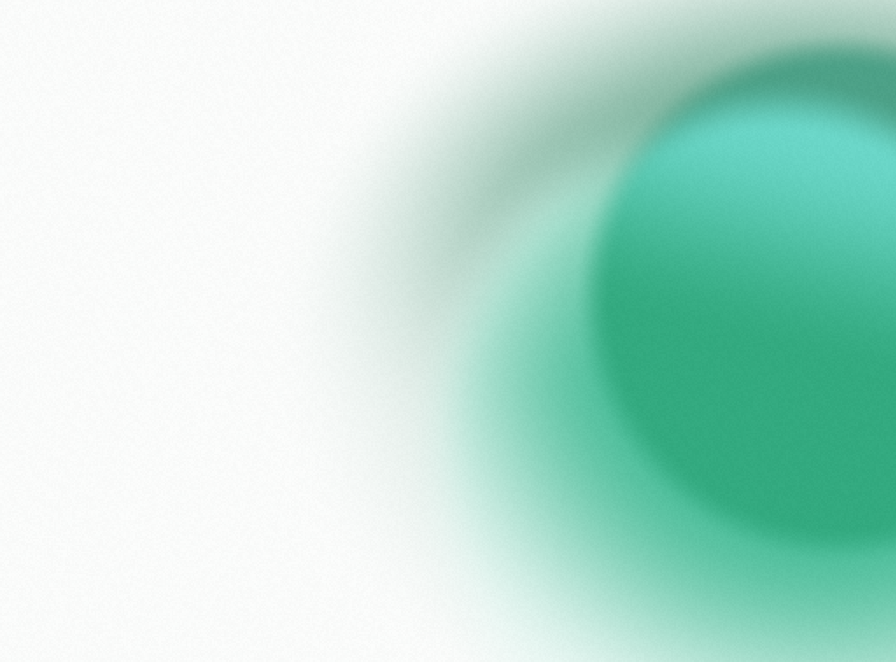
This background is drawn by a WebGL 2 fragment shader. Its source:

```glsl
#version 300 es
precision highp float;
// Soft green orb with a mint glow and a grey-green shadow on a pale ground.

#define CORE_POS vec2(1.271, 0.551)
#define CORE_RADIUS 0.375
#define CORE_SOFTNESS 0.030
#define SHADE_POS vec2(1.268, 0.472)
#define SHADE_SIZE vec2(0.827, 0.651)
#define GLOW_POS vec2(1.250, 0.313)
#define GLOW_INNER 0.352
#define CAP_POS vec2(1.180, 0.472)
#define GRAIN_SCALE 378.0
#define GRAIN_AMOUNT 0.018

uniform vec2 u_resolution;
out vec4 fragColor;

const vec3 GROUND = vec3(0.980, 0.985, 0.981);
const vec3 SHADE = vec3(0.400, 0.650, 0.550);
const vec3 PALE_MINT = vec3(0.930, 0.973, 0.960);
const vec3 TEAL = vec3(0.290, 0.740, 0.600);
const vec3 CYAN = vec3(0.420, 0.840, 0.785);
const vec3 GREEN = vec3(0.200, 0.665, 0.500);
const vec3 CAP = vec3(0.300, 0.630, 0.530);

float hash(vec2 p) {
    return fract(sin(dot(p, vec2(12.9898, 78.233))) * 43758.5453);
}

// Falls smoothly from one at "inner" to zero at "outer".
float falloff(float inner, float outer, float d) {
    return 1.0 - smoothstep(inner, outer, d);
}

float smoothMax(float a, float b, float k) {
    return 0.5 * (a + b + sqrt((a - b) * (a - b) + k * k));
}

// Wide elliptical shadow, strongest towards the top.
vec3 addShade(vec3 base, vec2 p) {
    float d = length((p - SHADE_POS) / SHADE_SIZE);
    float strength = mix(0.3, 1.0, smoothstep(0.331, 0.859, p.y));
    return mix(base, SHADE, falloff(0.5, 1.05, d) * strength);
}

// Mint glow that pales with distance from the orb.
vec3 addGlow(vec3 base, vec2 p, float coreDist) {
    float d = length(p - GLOW_POS);
    float spread = smoothMax(coreDist, d - GLOW_INNER, 0.03);
    vec3 mint = mix(TEAL, PALE_MINT, smoothstep(-0.035, 0.379, spread));
    float mask = falloff(0.528, 0.651, d) * falloff(0.648, 0.894, p.y);
    return mix(base, mint, mask);
}

// Orb surface: cyan above, green below, with a dark cap at the top.
vec3 orbColor(vec2 p) {
    float tilted = p.y + 0.25 * (p.x - 1.127);
    vec3 body = mix(GREEN, CYAN, smoothstep(0.472, 0.833, tilted));
    float cap = smoothstep(0.326, 0.414, length(p - CAP_POS));
    return mix(body, CAP, cap * smoothstep(0.648, 0.824, p.y));
}

void main() {
    vec2 p = gl_FragCoord.xy / u_resolution.y;
    float coreDist = length(p - CORE_POS) - CORE_RADIUS;

    vec3 color = addShade(GROUND, p);
    color = addGlow(color, p, coreDist);
    color = mix(color, orbColor(p), falloff(-CORE_SOFTNESS, CORE_SOFTNESS, coreDist));

    // Fine film grain
    color += (hash(floor(p * GRAIN_SCALE)) - 0.5) * GRAIN_AMOUNT;
    fragColor = vec4(clamp(color, 0.0, 1.0), 1.0);
}
```
